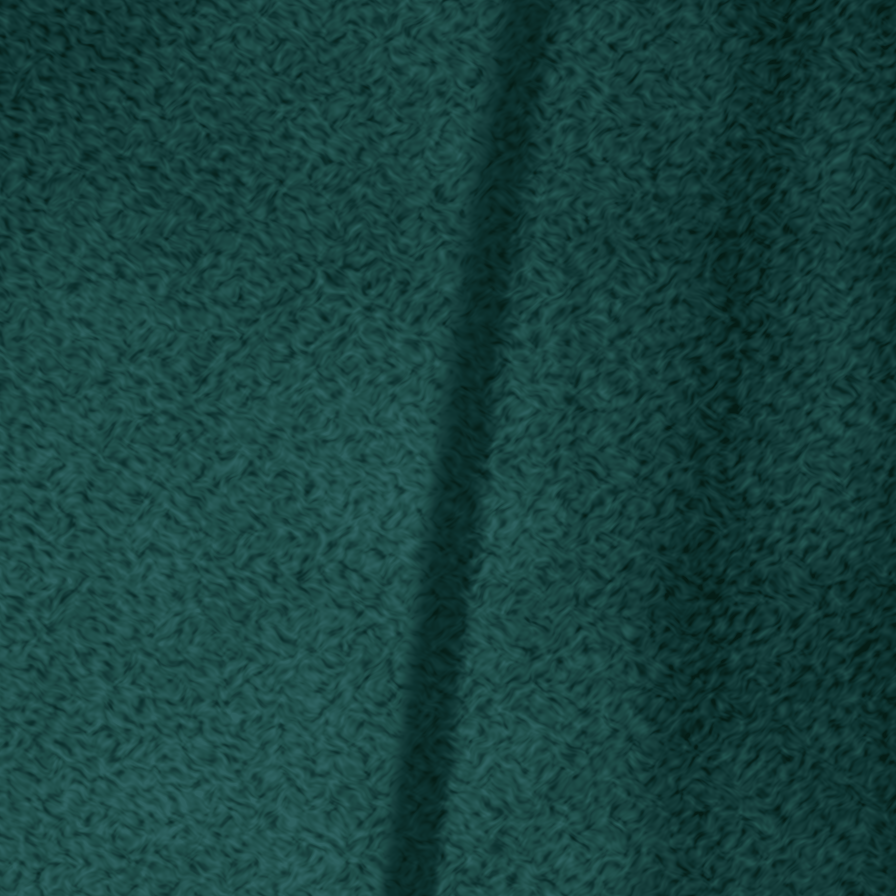
This texture is drawn by a Shadertoy shader. Its source:

```glsl
const vec3 DEEP   = vec3(0.03, 0.15, 0.13);
const vec3 SHADE  = vec3(0.05, 0.20, 0.19);
const vec3 BODY   = vec3(0.09, 0.25, 0.24);
const vec3 LIT    = vec3(0.12, 0.31, 0.29);
const vec3 SHEEN  = vec3(0.16, 0.36, 0.35);

const vec2  FIBRE_FREQ  = vec2(62.0, 125.0); // along and across a strand
const float NAP_ANGLE_A = -0.55;
const float NAP_ANGLE_B = 0.75;
const float CURL        = 0.006;
const float GRAIN       = 2.3;
const float PIT_DEPTH   = 1.3;
const float FOLD_WIDTH  = 0.029;
const float FOLD_DEPTH  = 0.88;

// Pseudo-random unit gradient for a lattice cell
vec2 cellGradient(vec2 cell) {
    uvec2 q = uvec2(ivec2(cell));
    uint h = q.x * 1597334677u ^ q.y * 3812015801u;
    h = (h ^ (h >> 15)) * 2246822519u;
    h ^= h >> 13;
    float angle = 6.28318 * float(h & 65535u) / 65536.0;
    return vec2(cos(angle), sin(angle));
}

float gradientNoise(vec2 p) {
    vec2 i = floor(p), f = p - i;
    vec2 w = f * f * f * (f * (f * 6.0 - 15.0) + 10.0);
    vec2 e = vec2(1.0, 0.0);
    float a = dot(cellGradient(i), f);
    float b = dot(cellGradient(i + e.xy), f - e.xy);
    float c = dot(cellGradient(i + e.yx), f - e.yx);
    float d = dot(cellGradient(i + e.xx), f - e.xx);
    return mix(mix(a, b, w.x), mix(c, d, w.x), w.y);
}

vec2 rotate(vec2 p, float angle) {
    float c = cos(angle), s = sin(angle);
    return vec2(c * p.x + s * p.y, c * p.y - s * p.x);
}

// Short strands lying along one direction
float strands(vec2 p, float angle) {
    vec2 q = rotate(p, angle) * FIBRE_FREQ;
    return gradientNoise(q) + 0.5 * gradientNoise(q * 1.9 + 37.0);
}

// Curled pile whose direction drifts across the cloth
float pile(vec2 p) {
    vec2 curl = vec2(gradientNoise(p * 48.0), gradientNoise(p * 48.0 + 71.0));
    vec2 q = p + CURL * curl;
    float lean = gradientNoise(p * 22.0 + 13.0) + 0.5 * (p.x - 0.5);
    float side = smoothstep(-0.25, 0.25, lean);
    float blend = mix(strands(q, NAP_ANGLE_A), strands(q + 5.0, NAP_ANGLE_B), side);
    return blend / sqrt(side * side + (1.0 - side) * (1.0 - side));
}

float bell(float d, float width) {
    return exp(-d * d / (width * width));
}

// Broad light on the cloth, in palette steps
float clothLight(vec2 p) {
    float light = mix(3.05, 1.35, smoothstep(0.58, 0.9, p.x));
    light -= 0.75 * smoothstep(0.38, 0.85, p.y) * (1.0 - smoothstep(0.5, 0.8, p.x));
    light -= 1.2 * bell(length(p - vec2(0.0, 1.0)), 0.24);
    light -= 0.35 * smoothstep(0.5, 0.62, p.x) * (1.0 - smoothstep(0.72, 0.85, p.x));
    light += 0.7 * bell(length((p - vec2(0.93, 0.65)) * vec2(1.4, 0.6)), 0.13);
    light += 0.5 * bell(length(p - vec2(0.88, 0.03)), 0.13);
    light -= 0.8 * smoothstep(0.92, 1.02, p.x);
    return light + 0.6 * gradientNoise(p * 5.0 + 3.0) + 0.4 * gradientNoise(p * 13.0);
}

// Colour ramp through the five shades
vec3 clothColour(float tone) {
    float t = clamp(tone, -0.7, 4.6);
    vec3 c = mix(DEEP, SHADE, min(t, 1.0));
    c += (BODY - SHADE) * clamp(t - 1.0, 0.0, 1.0);
    c += (LIT - BODY) * clamp(t - 2.0, 0.0, 1.0);
    return c + (SHEEN - LIT) * max(t - 3.0, 0.0);
}

void mainImage(out vec4 fragColor, in vec2 fragCoord) {
    vec2 p = fragCoord / iResolution.xy;
    float fibre = pile(p);

    // Main crease, softer toward the top
    float creaseX = 0.458 + 0.11 * p.y + 0.025 * p.y * p.y;
    float blur = mix(0.012, 0.022, p.y);
    float edge = abs(p.x - creaseX + 0.006 * fibre) - FOLD_WIDTH;
    float crease = 1.0 - smoothstep(-blur, blur, edge);

    // Wide side fold and a faint ripple
    float sideX = 0.755 + 0.06 * p.y + 0.05 * p.y * p.y;
    float sideFold = bell(p.x - sideX + 0.01 * fibre, 0.05);
    float ripple = bell(p.x - 0.645, 0.016) * bell(p.y - 0.6, 0.25);

    float tone = clothLight(p) - 1.05 * sideFold - 0.5 * ripple;
    tone = mix(tone, 0.15, FOLD_DEPTH * crease);

    // Strand relief with deeper pits than peaks
    float relief = GRAIN * fibre - PIT_DEPTH * max(-fibre - 0.15, 0.0);
    tone += relief * mix(1.0, 0.6, crease) + 0.12;

    fragColor = vec4(clothColour(tone), 1.0);
}
```
